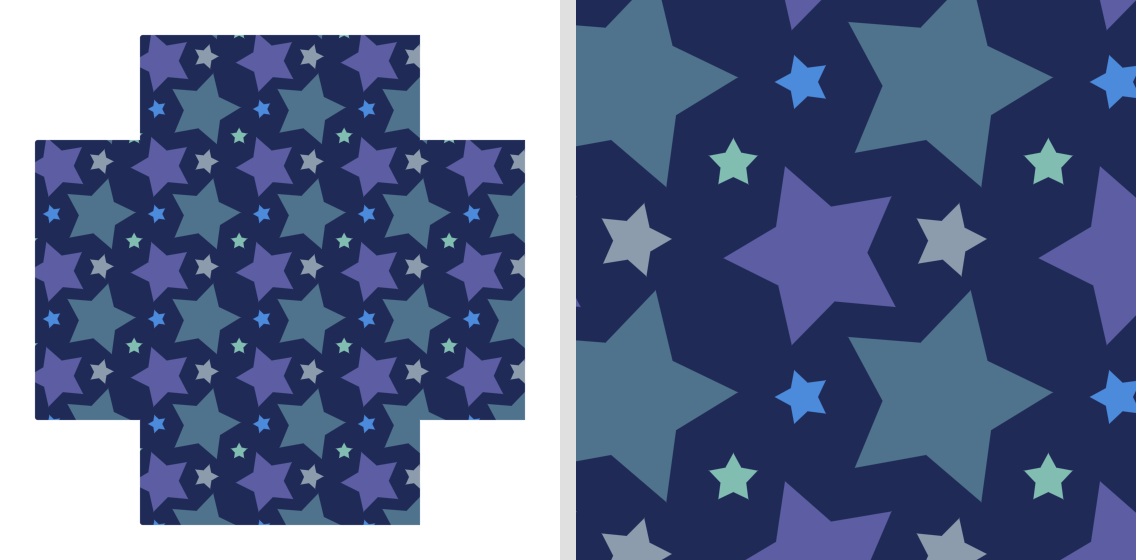
Left: the whole. Right: its middle third, enlarged.
Write a Shadertoy shader that draws this pattern.

```glsl
const float TAU = 6.2831853;

// Distance to a five-pointed star with one tip at the given angle
float star(vec2 p, float radius, float tipAngle) {
    float sector = TAU / 5.0;
    float a = atan(p.y, p.x) - tipAngle;
    a = abs(mod(a + 0.5 * sector, sector) - 0.5 * sector);
    vec2 tip = vec2(radius, 0.0);
    vec2 notch = 0.53 * radius * vec2(cos(0.5 * sector), sin(0.5 * sector));
    vec2 edge = normalize(notch - tip);
    return dot(length(p) * vec2(cos(a), sin(a)) - tip, vec2(edge.y, -edge.x));
}

float roundedBox(vec2 p, vec2 halfSize, float corner) {
    vec2 d = abs(p) - halfSize + corner;
    return length(max(d, 0.0)) + min(max(d.x, d.y), 0.0) - corner;
}

// Plus-shaped panel, softened only at its left corners
float crossPanel(vec2 p) {
    float corner = p.x < 0.0 ? 0.005 : 0.0;
    return min(roundedBox(p, vec2(0.4375, 0.25), corner),
               roundedBox(p, vec2(0.25, 0.4375), corner));
}

float coverage(float d, float pixel) {
    return smoothstep(0.75, -0.75, d / pixel);
}

// Paints one star per cell, wrapped across the cell borders
void paintStar(inout vec3 color, vec2 cell, vec2 center, float radius,
               float tipAngle, vec3 tint, float pixel) {
    vec2 p = fract(cell - center + 0.5) - 0.5;
    color = mix(color, tint, coverage(star(p, radius, tipAngle), pixel));
}

void mainImage(out vec4 fragColor, in vec2 fragCoord) {
    vec2 uv = fragCoord / iResolution.xy;
    float pixel = 1.0 / min(iResolution.x, iResolution.y);

    // Star cells start at the panel's lower left
    float cellSize = 3.0 / 16.0;
    vec2 cell = (uv - 0.0625) / cellSize;
    float cellPixel = pixel / cellSize;

    vec3 color = vec3(0.12, 0.165, 0.34);
    paintStar(color, cell, vec2(0.605, 0.959), 0.354, 0.05, vec3(0.31, 0.45, 0.55), cellPixel);
    paintStar(color, cell, vec2(0.211, 0.414), 0.299, 0.506 * TAU, vec3(0.36, 0.365, 0.64), cellPixel);
    paintStar(color, cell, vec2(0.627, 0.460), 0.122, 0.03, vec3(0.55, 0.61, 0.68), cellPixel);
    paintStar(color, cell, vec2(0.165, 0.962), 0.090, 0.5 * TAU, vec3(0.30, 0.54, 0.86), cellPixel);
    paintStar(color, cell, vec2(0.944, 0.703), 0.081, 0.25 * TAU, vec3(0.51, 0.74, 0.70), cellPixel);

    // White margin around the panel
    color = mix(vec3(1.0), color, coverage(crossPanel(uv - 0.5), pixel));
    fragColor = vec4(color, 1.0);
}
```
